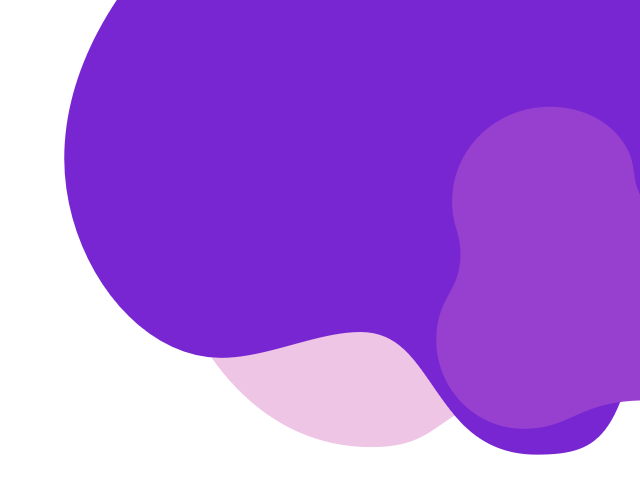
A WebGL 2 fragment shader for this background:

```glsl
#version 300 es
precision highp float;
// Flat background of overlapping organic blobs: violet, orchid and pale pink on white.

#define GRID_HEIGHT 573.0   // design units along the canvas height
#define CURVE_STEPS 20      // line pieces per Bezier curve
#define PAPER  vec3(1.0)
#define PINK   vec3(0.933, 0.773, 0.898)
#define VIOLET vec3(0.471, 0.149, 0.824)
#define ORCHID vec3(0.592, 0.251, 0.816)

uniform vec2 u_resolution;
out vec4 fragColor;

// State of the path being traced around the current point.
vec2 point;      // sample position, y pointing down
vec2 pen;        // end of the path so far
float nearest;   // squared distance to the outline
float side;      // -1 inside, +1 outside

void moveTo(vec2 start) {
    pen = start;
    nearest = 1e9;
    side = 1.0;
}

// Adds a straight edge: updates the distance and flips side on each ray crossing.
void lineTo(vec2 end) {
    vec2 edge = end - pen;
    vec2 rel = point - pen;
    vec2 gap = rel - edge * clamp(dot(rel, edge) / dot(edge, edge), 0.0, 1.0);
    nearest = min(nearest, dot(gap, gap));
    if ((pen.y > point.y) != (end.y > point.y) &&
        rel.x < edge.x * rel.y / edge.y) side = -side;
    pen = end;
}

// Adds a cubic Bezier curve with control points b, c and end d.
void curveTo(vec2 b, vec2 c, vec2 d) {
    vec2 a = pen;
    for (int i = 1; i <= CURVE_STEPS; i++) {
        float t = float(i) / float(CURVE_STEPS);
        float s = 1.0 - t;
        lineTo(s * s * s * a + 3.0 * s * t * (s * b + t * c) + t * t * t * d);
    }
}

// Signed distance to the traced outline.
float pathDistance() {
    return side * sqrt(nearest);
}

float pinkBlob() {
    moveTo(vec2(253, 428));
    curveTo(vec2(300, 495), vec2(365, 536), vec2(445, 536));
    curveTo(vec2(500, 536), vec2(515, 517), vec2(545, 498));
    // Closing edges lie beneath the violet blob.
    lineTo(vec2(600, 450));
    lineTo(vec2(500, 340));
    lineTo(vec2(230, 385));
    lineTo(vec2(253, 428));
    return pathDistance();
}

float violetBlob() {
    moveTo(vec2(140, 0));
    curveTo(vec2(100, 60), vec2(77, 125), vec2(77, 190));
    curveTo(vec2(77, 310), vec2(163, 429), vec2(265, 429));
    curveTo(vec2(320, 429), vec2(380, 398), vec2(432, 398));
    curveTo(vec2(489, 398), vec2(505, 450), vec2(545, 498));
    curveTo(vec2(569, 527), vec2(600, 545), vec2(643, 545));
    curveTo(vec2(695, 545), vec2(722, 535), vec2(743, 483));
    // Closing edges run outside the canvas.
    lineTo(vec2(830, 300));
    lineTo(vec2(830, -40));
    lineTo(vec2(168, -40));
    lineTo(vec2(140, 0));
    return pathDistance();
}

float orchidBlob() {
    moveTo(vec2(659, 128));
    curveTo(vec2(594, 128), vec2(542, 179), vec2(542, 241));
    curveTo(vec2(542, 272), vec2(552, 277), vec2(552, 305));
    curveTo(vec2(552, 351), vec2(523, 355), vec2(523, 408));
    curveTo(vec2(523, 466), vec2(570, 514), vec2(627, 514));
    curveTo(vec2(685, 514), vec2(692, 482), vec2(768, 480));
    lineTo(vec2(830, 478));
    lineTo(vec2(830, 290));
    lineTo(vec2(768, 235));
    curveTo(vec2(758, 215), vec2(762, 205), vec2(755, 185));
    curveTo(vec2(740, 150), vec2(703, 128), vec2(659, 128));
    return pathDistance();
}

void main() {
    float pixel = GRID_HEIGHT / u_resolution.y;
    point = vec2(gl_FragCoord.x, u_resolution.y - gl_FragCoord.y) * pixel;

    // Paint back to front with one-pixel smooth edges.
    vec3 color = PAPER;
    color = mix(color, PINK, clamp(0.5 - pinkBlob() / pixel, 0.0, 1.0));
    color = mix(color, VIOLET, clamp(0.5 - violetBlob() / pixel, 0.0, 1.0));
    color = mix(color, ORCHID, clamp(0.5 - orchidBlob() / pixel, 0.0, 1.0));
    fragColor = vec4(color, 1.0);
}
```
